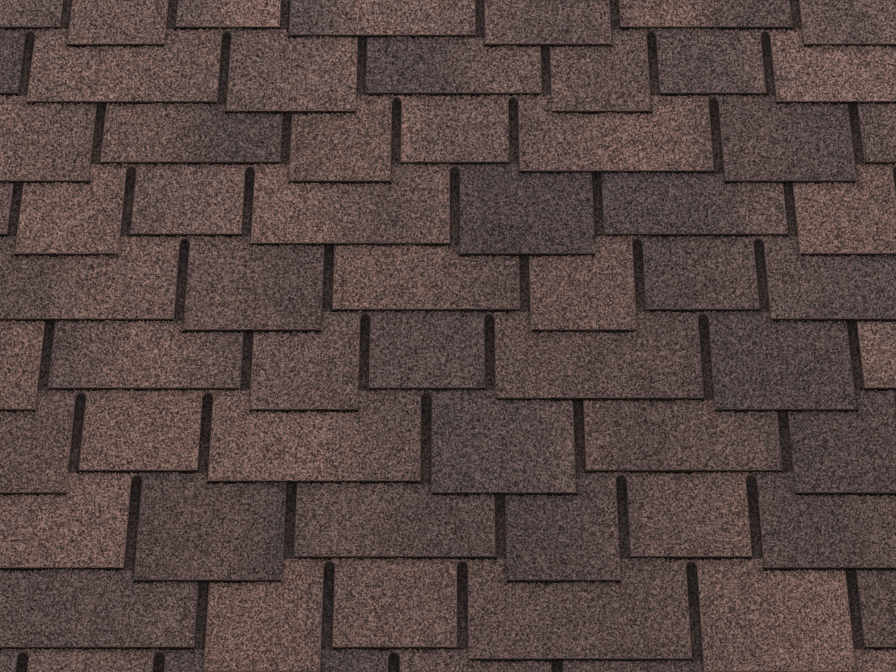
This texture is drawn by a Shadertoy shader. Its source:

```glsl
const vec3 COOL_FACE = vec3(0.302, 0.257, 0.251);
const vec3 WARM_FACE = vec3(0.440, 0.346, 0.320);
const vec3 SLOT_COLOR = vec3(0.225, 0.188, 0.178);
const vec3 EDGE_COLOR = vec3(0.070, 0.055, 0.050);

// Perspective: distance to the horizon, period width and row pitch
const float HORIZON = 4.653;
const float PERIOD_SCALE = 0.2324;
const float ROW_STEP = 0.0043713;
const float FIRST_ROW = 0.21176;

// One period holds five tabs; START is a fraction of it, CUT of a row
const int TABS = 5;
const float START[6] = float[6](0.0, 0.267, 0.452, 0.70, 0.845, 1.0);
const float CUT[5] = float[5](0.14, 0.0, 0.265, 0.0, 0.265);
const float SLOT_WIDTH = 0.0125;
const float SLOT_TOP = 1.235;
const float SLOT_ROUNDING = 0.010;
const float SLOT_DARKEST = 0.68;
const float ROW_PHASE = -0.217;
const float ROW_SHIFT = -0.345;

const float EDGE_DEPTH = 0.0036;
const float EDGE_WEAR = 0.0022;
const float ROUGHNESS = 0.0020;
const float SHADOW_SOFTNESS = 0.0045;
const float SHADOW_STRENGTH = 0.30;
const float GRAIN_SIZE = 0.0025;
const float GRAIN_CONTRAST = 0.60;
const mat2 GRAIN_TURN = mat2(0.8, 0.6, -0.6, 0.8);

float hash(vec2 p) {
    vec3 q = fract(p.xyx * 0.1031);
    q += dot(q, q.yzx + 33.33);
    return fract((q.x + q.y) * q.z);
}

float noise(vec2 p) {
    vec2 cell = floor(p), f = fract(p);
    f *= f * (3.0 - 2.0 * f);
    return mix(mix(hash(cell), hash(cell + vec2(1, 0)), f.x),
               mix(hash(cell + vec2(0, 1)), hash(cell + vec2(1, 1)), f.x), f.y);
}

float cornerDistance(vec2 q) {
    return length(max(q, 0.0)) + min(max(q.x, q.y), 0.0);
}

float smoothMin(float a, float b, float k) {
    float h = max(k - abs(a - b), 0.0) / k;
    return min(a, b) - h * h * k * 0.25;
}

float cover(float dist) {
    float pixel = 0.8 / iResolution.y;
    return 1.0 - smoothstep(-pixel, pixel, dist);
}

// Dark-to-warm blend of one tab, drifting along its width
vec3 faceColor(vec2 tabId, float u, float v) {
    float base = hash(tabId + 17.0);
    float drift = noise(vec2(u * 9.0 + tabId.x * 3.7, tabId.y * 5.3));
    float mottling = noise(vec2(u * 45.0, v * 5.0)) - 0.5;
    float warmth = 0.45 * base + 0.55 * drift + 0.12 * mottling;
    float brightness = 0.96 + 0.08 * hash(tabId + 71.0);
    return mix(COOL_FACE, WARM_FACE, smoothstep(0.1, 0.95, warmth)) * brightness;
}

// Lays one course of tabs, with its slots and shadow, over what lies below
vec3 layCourse(vec3 below, float row, float u, float v, vec2 scale, float roughness) {
    float along = u - ROW_PHASE - ROW_SHIFT * row;
    float sheet = 1e3, shadow = 1e3, neighbours = 0.0;
    vec2 tabId = vec2(0.0);
    for (int i = 0; i < TABS; i++) {
        float halfWidth = 0.5 * (START[i + 1] - START[i] - SLOT_WIDTH);
        float offset = along - START[i] - halfWidth;
        float period = floor(offset + 0.5);
        vec2 q = vec2(abs(offset - period) - halfWidth, v - row + CUT[i]) * scale;
        float dist = cornerDistance(q + vec2(0.0, EDGE_DEPTH));
        if (dist < sheet) {
            sheet = dist;
            tabId = vec2(period * float(TABS) + float(i), row);
        }
        shadow = min(shadow, cornerDistance(q));
        // Both neighbours reach across a slot until the shorter one ends
        neighbours += cover(cornerDistance(q - vec2(SLOT_WIDTH * scale.x, 0.0)));
    }
    sheet = smoothMin(sheet, (v - row + SLOT_TOP) * scale.y, SLOT_ROUNDING);

    // Slots are darkest under the course above
    float slotLight = mix(SLOT_DARKEST, 1.0, smoothstep(-1.2, -0.4, v - row));
    vec3 color = mix(below, SLOT_COLOR * slotLight, clamp(neighbours - 1.0, 0.0, 1.0));
    color *= 1.0 - SHADOW_STRENGTH * exp(-max(shadow, 0.0) / SHADOW_SOFTNESS);
    float wear = EDGE_WEAR * (noise(vec2(along * 40.0, row * 7.3)) - 0.4);
    color = mix(color, EDGE_COLOR, 0.9 * cover(shadow + wear + roughness));
    return mix(color, faceColor(tabId, along, v), cover(sheet + roughness));
}

void mainImage(out vec4 fragColor, in vec2 fragCoord) {
    // Roof plane coordinates: u across in periods, v down in rows
    float height = fragCoord.y / iResolution.y;
    float depth = 1.0 - height + HORIZON;
    vec2 scale = vec2(PERIOD_SCALE * depth, ROW_STEP * depth * depth);
    float u = (fragCoord.x - 0.5 * iResolution.x) / iResolution.y / scale.x;
    float v = (FIRST_ROW - 1.0 / depth) / ROW_STEP;

    // Mineral granules: two layers of noise on lattices turned apart
    vec2 grainPos = fragCoord / iResolution.y / GRAIN_SIZE;
    float grain = noise(GRAIN_TURN * grainPos) + noise(grainPos * GRAIN_TURN * 1.25 + 91.0) - 1.0;
    float tint = noise(GRAIN_TURN * grainPos * 0.9 + 57.0) - 0.5;

    // Courses from the lowest layer to the topmost
    vec3 color = SLOT_COLOR;
    for (int layer = 2; layer >= 0; layer--) {
        color = layCourse(color, floor(v) + float(layer), u, v, scale, grain * ROUGHNESS);
    }

    color *= 1.0 + GRAIN_CONTRAST * grain + 0.13 * tint * vec3(1.0, 0.3, 0.0);
    color *= mix(0.97, 1.06, height * height);
    fragColor = vec4(color, 1.0);
}
```
